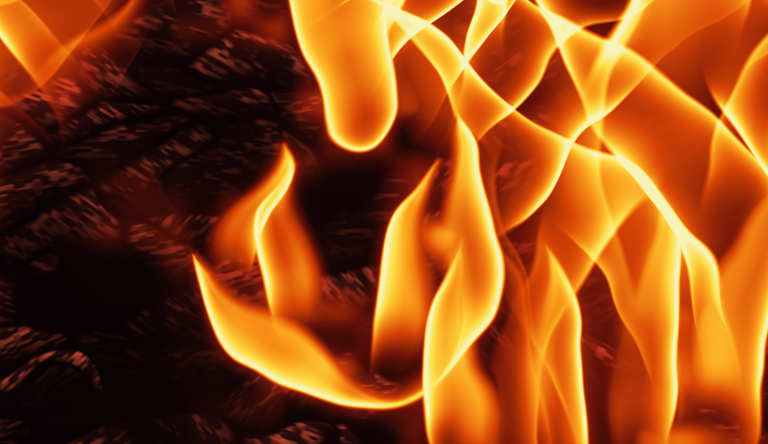
Write a Shadertoy shader that draws this texture.

```glsl
const int TONGUES = 7;
const int VEILS = 5;
const float EDGE = 0.006;        // softness of a bright flame outline
const float SOFT_EDGE = 0.035;   // softness where a flame dissolves
const float RIM_WIDTH = 0.012;   // bright border inside a flame
const float BODY_WIDTH = 0.05;   // broad falloff behind the border
const float GLOW_WIDTH = 0.035;  // red halo outside a flame
const float RIM_HEAT = 1.02;
const float VEIL_BASE = 0.40;
const float VEIL_CONTRAST = 1.3;
const vec2 BOWL_CENTER = vec2(0.81, 0.46);
const vec2 BOWL_RADII = vec2(0.34, 0.36);
const vec3 BARK = vec3(0.66, 0.25, 0.16);
const vec3 RAMP[7] = vec3[7](
    vec3(0.02, 0.00, 0.01), vec3(0.09, 0.02, 0.02), vec3(0.41, 0.07, 0.03),
    vec3(0.85, 0.27, 0.02), vec3(0.98, 0.60, 0.10), vec3(0.99, 0.87, 0.28),
    vec3(0.97, 0.95, 0.72));
const float STOPS[7] = float[7](0.0, 0.15, 0.33, 0.55, 0.72, 0.85, 0.97);

float hash(vec2 p) {
    vec3 q = fract(p.xyx * 0.1031);
    q += dot(q, q.yzx + 33.33);
    return fract((q.x + q.y) * q.z);
}

float noise(vec2 p) {
    vec2 i = floor(p), f = fract(p);
    f = f * f * f * (f * (f * 6.0 - 15.0) + 10.0);
    return mix(mix(hash(i), hash(i + vec2(1, 0)), f.x),
               mix(hash(i + vec2(0, 1)), hash(i + vec2(1, 1)), f.x), f.y);
}

vec3 heatColor(float heat) {
    vec3 c = RAMP[0];
    for (int i = 1; i < 7; i++)
        c = mix(c, RAMP[i], clamp((heat - STOPS[i - 1]) / (STOPS[i] - STOPS[i - 1]), 0.0, 1.0));
    return c;
}

// Overlapping flames: halfway between the brighter one and a screen blend
float blend(float a, float b) {
    return mix(max(a, b), 1.0 - (1.0 - a) * (1.0 - b), 0.4);
}

// Heat of a flame sheet from its inside distance; low rim weight dissolves
float sheet(vec2 p, float d, float rimWeight) {
    float soft = mix(SOFT_EDGE, EDGE, rimWeight);
    float depth = max(d - EDGE, 0.0);
    float rim = 0.55 * exp(-depth / BODY_WIDTH) + 0.45 * exp(-depth / RIM_WIDTH);
    float core = mix(0.26, 0.74, noise(p * vec2(11.0, 4.5)));
    float halo = 0.3 * exp(min(d, 0.0) / GLOW_WIDTH);
    return mix(halo, mix(core, RIM_HEAT, rim * rimWeight), smoothstep(-soft, soft, d));
}

// Leaf-shaped flame, taller and lower towards the right
float tongue(vec2 p, float index) {
    float u = (index + 0.5) / float(TONGUES);
    float r1 = hash(vec2(index, 3.0)), r2 = hash(vec2(index, 17.0));
    vec2 base = vec2(mix(0.44, 1.70, u) + 0.1 * (r1 - 0.5),
                     mix(0.36, -0.16, smoothstep(0.0, 0.65, u)) + 0.12 * (r2 - 0.5));
    float height = mix(0.30, 0.88, u), width = mix(0.045, 0.09, u);
    float t = (p.y - base.y) / height, along = clamp(t, 0.0, 1.0);
    float center = base.x + (r2 - 0.4) * 0.28 * along + 0.05 * along * sin(4.5 * along + 6.28 * r1);
    float dx = p.x - center;
    float d = width * 2.6 * sqrt(along) * (1.0 - along) - length(vec2(dx, (t - along) * height));
    float side = smoothstep(-width, 0.7 * width, dx * (r1 > 0.5 ? 1.0 : -1.0));
    return sheet(p, d, mix(0.1, 1.0, side)) * smoothstep(-0.05, 0.42, t);
}

// Crescent of flame cupping the embers
float bowl(vec2 p) {
    vec2 q = (p - BOWL_CENTER) / BOWL_RADII;
    float r = length(q), bend = abs(atan(q.x, -q.y) - 0.45);
    float thick = 0.04 + 0.32 * smoothstep(0.1, 1.1, bend) * (1.0 - smoothstep(1.2, 2.1, bend))
                - 0.6 * smoothstep(1.85, 2.4, bend);
    float d = min(1.0 - r, r - 1.0 + thick) * BOWL_RADII.x;
    return sheet(p, d, smoothstep(1.0 - max(thick, 0.02) * 1.4, 1.0, r));
}

// Rounded fold hanging from the top
float hangingFold(vec2 p) {
    vec2 a = vec2(0.82, 0.76), axis = vec2(-0.06, 0.4);
    float t = clamp(dot(p - a, axis) / dot(axis, axis), 0.0, 1.0);
    return sheet(p, 0.088 + 0.04 * t - length(p - a - axis * t), 0.95);
}

// Silky folds: sharp bright edges fading to one side, upright below, fanned out above
float veils(vec2 p) {
    float heat = VEIL_BASE * mix(0.25, 1.2, noise(p * vec2(6.0, 3.0) + 40.0));
    for (int i = 0; i < VEILS; i++) {
        float k = float(i);
        float dir = mod(k, 2.0) * 2.0 - 1.0;
        vec2 q = p + 9.3 * k;
        float s = dir * (2.3 + 0.5 * k) * p.x + (k - 1.8) * 1.3 * p.y * p.y
                + 1.35 * noise(q * vec2(2.6, 1.5)) + 0.35 * noise(q * vec2(7.0, 3.2));
        float f = fract(s), depth = max(f - 0.05, 0.0);
        float fold = (0.45 * exp(-2.8 * depth) + 0.42 * exp(-14.0 * depth)) * smoothstep(0.0, 0.05, f);
        heat = 1.0 - (1.0 - heat) * (1.0 - fold * smoothstep(0.15, 0.85, noise(q * 3.3 + 5.0)));
    }
    return 0.55 + (heat - 0.55) * VEIL_CONTRAST;
}

// Charred chunks, each with its own grain direction
float coal(vec2 p) {
    vec2 q = p * vec2(5.0, 8.0) + noise(p * 7.0) * 0.9, cell = floor(q), id = cell, rel = vec2(0);
    float near = 9.0, second = 9.0;
    for (int k = 0; k < 9; k++) {
        vec2 c = cell + vec2(k % 3 - 1, k / 3 - 1);
        vec2 v = q - c - vec2(hash(c), hash(c + 57.0));
        float d = length(v);
        second = min(second, max(near, d));
        if (d < near) { near = d; id = c; rel = v; }
    }
    float angle = (hash(id + 11.0) - 0.5) * 1.8, light = hash(id + 23.0);
    vec2 g = mat2(cos(angle), -sin(angle), sin(angle), cos(angle)) * p;
    float grain = 0.5 * noise(g * vec2(16.0, 75.0)) + 0.5 * noise(g * vec2(50.0, 150.0));
    float lit = smoothstep(-0.6, 0.5, rel.y);
    return smoothstep(0.0, 0.25, second - near) * light * lit * (0.14 + smoothstep(0.42, 0.85, grain));
}

void mainImage(out vec4 fragColor, in vec2 fragCoord) {
    vec2 p = fragCoord / iResolution.y;
    vec2 warp = vec2(noise(p * 4.0), noise(p * 4.0 + 31.0)) - 0.5;
    vec2 fine = vec2(noise(p * 10.0 + 3.0), noise(p * 10.0 + 64.0)) - 0.5;
    vec2 w = p + 0.08 * warp + 0.018 * fine;

    // Where the fire burns: right side, top center, upper left corner
    float rough = noise(p * vec2(5.0, 2.5) + 70.0) - 0.5;
    float right = smoothstep(1.0, 1.28, w.x + 0.3 * rough + 0.14 * (p.y - 0.5));
    right *= mix(0.5 + 0.6 * rough, 1.0, smoothstep(0.0, 0.5, p.y));
    float top = smoothstep(0.58, 0.9, w.y + 0.25 * rough) * smoothstep(0.62, 0.92, w.x);
    float left = smoothstep(0.46, 0.84, w.y - 0.9 * w.x + 0.2 * rough);
    float fire = max(right, max(top, left));

    // Dull red smolder under the flames
    float smolder = noise(p * 4.0 + 8.0) * (0.6 + 0.8 * noise(p * 13.0));
    float heat = 0.03 + 0.4 * smolder * smolder * smoothstep(0.1, 0.9, p.x + 0.5 * p.y);
    heat = max(heat, veils(w) * fire);
    heat = blend(heat, bowl(w));
    heat = blend(heat, hangingFold(w));
    for (int i = 0; i < TONGUES; i++) heat = blend(heat, tongue(w, float(i)));

    vec3 color = heatColor(heat) + BARK * coal(p) * (1.0 - smoothstep(0.25, 0.55, heat));
    fragColor = vec4(color, 1.0);
}
```
